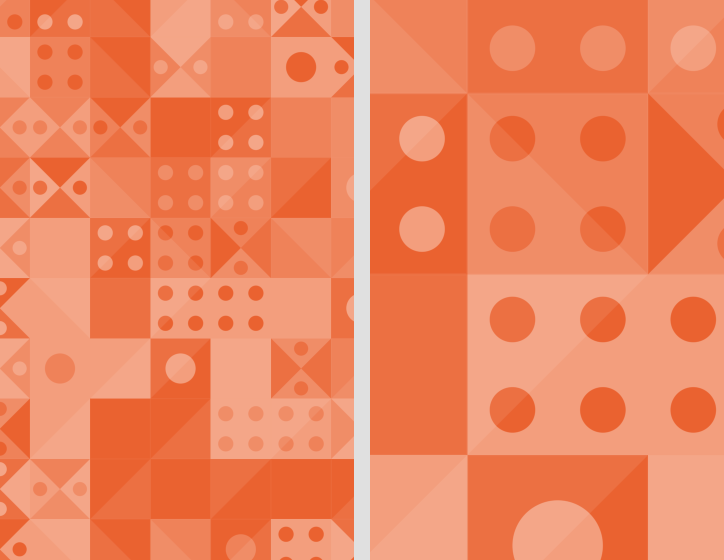
Left, the full canvas; right, a detail of the centre.
Write a WebGL 2 fragment shader that draws this pattern.

```glsl
#version 300 es
precision highp float;
// Patchwork of orange square tiles: plain, dotted, circled or hourglass, with pale diagonal halves.

uniform vec2 u_resolution;
out vec4 fragColor;

const float TILES_ACROSS = 5.873;
const vec2 GRID_OFFSET = vec2(0.5045, 0.323);
const int SAMPLES = 2;

const vec3 DARK = vec3(0.918, 0.385, 0.190);
const vec3 MID = vec3(0.937, 0.510, 0.350);
const vec3 LIGHT = vec3(0.953, 0.620, 0.490);
const float SHEEN = 0.085;

// Random value per tile; the seed separates independent choices.
float hash(vec2 tile, float seed) {
    vec3 p = fract(vec3(tile.xyx + seed * 7.31) * vec3(0.1031, 0.1030, 0.0973));
    p += dot(p, p.yzx + 33.33);
    return fract((p.x + p.y) * p.z);
}

// Coverage of a shape from its signed distance.
float cover(float dist, float blur) {
    return 1.0 - smoothstep(-blur, blur, dist);
}

float disc(vec2 p, vec2 center, float radius, float blur) {
    return cover(length(p - center) - radius, blur);
}

vec3 shade(float level) {
    return level < 0.5 ? DARK : level < 1.5 ? MID : LIGHT;
}

// Base shade: dark and light are more frequent than mid.
float pickLevel(float chance) {
    return chance < 0.41 ? 0.0 : chance < 0.64 ? 1.0 : 2.0;
}

// Any shade but the base; the strongest contrast is favoured.
float pickOther(float level, float chance) {
    if (level == 1.0) return chance < 0.35 ? 0.0 : 2.0;
    return chance < 0.62 ? 2.0 - level : 1.0;
}

// Two opposite triangles, each with a dot in the base colour.
vec3 hourglass(vec2 p, vec3 base, vec3 accent, float blur) {
    vec2 a = abs(p);
    vec3 color = mix(base, accent, cover((a.x - a.y) * 0.7071, blur));
    return mix(color, base, disc(a, vec2(0.0, 0.33), 0.117, blur));
}

// Half, whole or no pale film over the tile.
float film(vec2 p, vec2 tile, float blur) {
    float kind = hash(tile, 5.0);
    if (kind > 0.64) return step(0.82, kind);
    vec2 side = vec2(hash(tile, 6.0), hash(tile, 7.0));
    vec2 facing = mix(vec2(-1.0), vec2(1.0), step(0.5, side));
    return cover(dot(p, facing) * 0.7071, blur);
}

vec3 drawTile(vec2 grid, float blur) {
    vec2 tile = floor(grid);
    vec2 p = fract(grid) - 0.5;
    float level = pickLevel(hash(tile, 1.0));
    vec3 base = shade(level);
    vec3 accent = shade(pickOther(level, hash(tile, 2.0)));
    float motif = hash(tile, 3.0);
    vec3 color = base;

    if (motif < 0.30) {
        // Four dots, folded into one quadrant
        color = mix(base, accent, disc(abs(p), vec2(0.25), 0.126, blur));
    } else if (motif < 0.51) {
        vec2 turned = hash(tile, 4.0) < 0.6 ? p : p.yx;
        color = hourglass(turned, base, accent, blur);
    } else if (motif < 0.63) {
        color = mix(base, accent, disc(p, vec2(0.0), 0.25, blur));
    }

    color = mix(color, vec3(1.0), SHEEN * film(p, tile, blur));

    // Faint seam between tiles
    float edge = 0.5 - max(abs(p.x), abs(p.y));
    return mix(color, LIGHT, 0.15 * cover(edge - 0.006, blur));
}

void main() {
    float pixel = TILES_ACROSS / u_resolution.x;
    vec3 sum = vec3(0.0);
    // Subsamples smooth the tile borders
    for (int j = 0; j < SAMPLES; j++) {
        for (int i = 0; i < SAMPLES; i++) {
            vec2 jitter = (vec2(i, j) + 0.5) / float(SAMPLES) - 0.5;
            vec2 grid = (gl_FragCoord.xy + jitter) * pixel + GRID_OFFSET;
            sum += drawTile(grid, 0.5 * pixel);
        }
    }
    fragColor = vec4(sum / float(SAMPLES * SAMPLES), 1.0);
}
```
